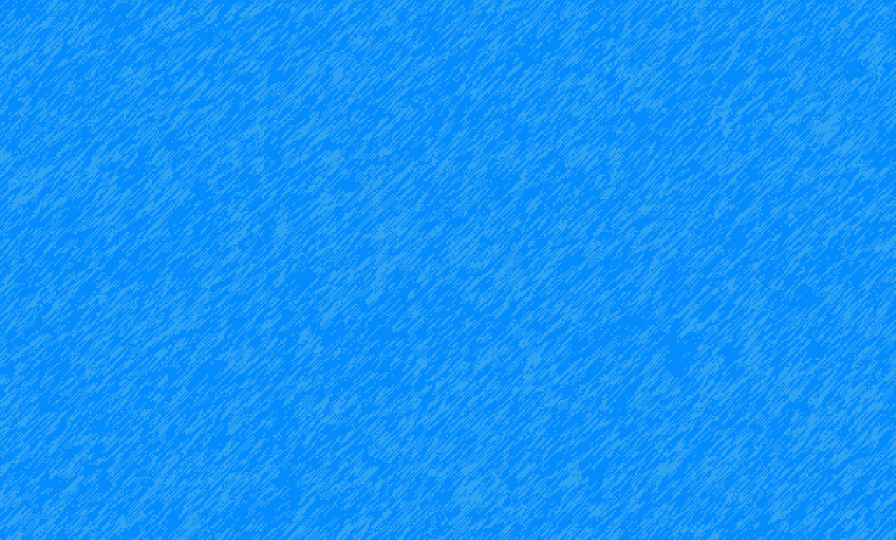
This texture is drawn by a WebGL 1 fragment shader. Its source:

```glsl
precision highp float;
// Two-tone blue texture of fine rising diagonal dashes, like brushed denim.
// Each one-cell diagonal carries its own 1D noise; small clumps and grain
// vary its density before a crisp threshold picks the light or deep blue.
uniform vec2 u_resolution;

float hash(vec2 p) {
  vec3 q = fract(p.xyx * vec3(0.1031, 0.1030, 0.0973));
  q += dot(q, q.yzx + 33.33);
  return fract((q.x + q.y) * q.z);
}

float valueNoise(vec2 p) {
  vec2 cell = floor(p);
  vec2 f = fract(p);
  f = f * f * (3.0 - 2.0 * f);
  float low = mix(hash(cell), hash(cell + vec2(1.0, 0.0)), f.x);
  float high = mix(hash(cell + vec2(0.0, 1.0)), hash(cell + 1.0), f.x);
  return mix(low, high, f.y);
}

// Noise along one diagonal, with a random phase so the dashes do not align.
float streakNoise(vec2 cell) {
  float diagonal = cell.x - cell.y + 700.0;
  float along = (cell.x + cell.y) / 8.5 + 17.0 * hash(vec2(diagonal, 5.0));
  float start = floor(along);
  float blend = smoothstep(0.0, 1.0, fract(along));
  return mix(hash(vec2(start, diagonal)), hash(vec2(start + 1.0, diagonal)), blend);
}

// Light coverage of one cell of the weave.
float dashCoverage(vec2 cell) {
  vec2 slanted = vec2(cell.x + cell.y, cell.x - cell.y + 700.0);
  float clumps = valueNoise(slanted / vec2(13.0, 5.0)) - 0.5;
  float drift = valueNoise(cell / 40.0 + 31.0) - 0.5;
  float grain = hash(cell + 211.0) - 0.5;
  float level = streakNoise(cell) + 0.36 * clumps + 0.08 * drift + 0.2 * grain;
  return smoothstep(0.601, 0.611, level);
}

void main() {
  vec3 deepBlue = vec3(0.02, 0.55, 0.99);
  vec3 lightBlue = vec3(0.19, 0.64, 0.95);

  // Average four points per pixel to smooth cell edges at other sizes.
  float coverage = 0.0;
  for (int i = 0; i < 4; i++) {
    float k = float(i);
    vec2 offset = vec2(mod(k, 2.0), floor(k / 2.0)) * 0.5 - 0.25;
    vec2 uv = (gl_FragCoord.xy + offset) / u_resolution.x;
    coverage += 0.25 * dashCoverage(floor(uv * 512.0));
  }
  gl_FragColor = vec4(mix(deepBlue, lightBlue, coverage), 1.0);
}
```
